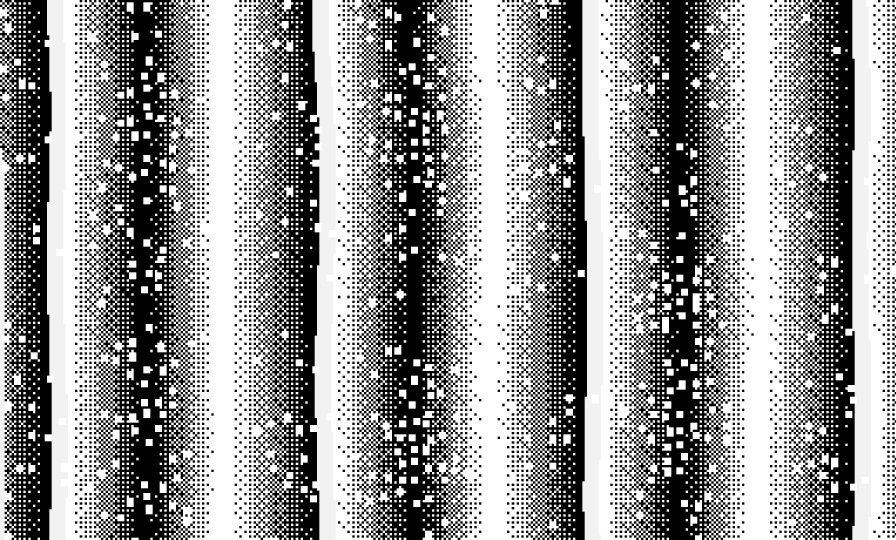
Write a Shadertoy shader that draws this background.

```glsl
// Hanging monochrome folds: a repeating tone profile, shaded by an 8x8 ordered
// dither, with pale wavy seams and square white flecks gathered in the creases.
// All parts sit on a coarse cell grid, which is box filtered for smooth edges.

const float CELLS = 230.0;         // dither cells per canvas height
const float PERIOD = 0.4964;       // fold width, in canvas heights
const float FIRST_SEAM = 0.0915;   // position of the first seam
const float SEAM_WIDTH = 0.06;     // as a share of the fold, like those below
const float CREASE = 0.36;         // darkest line inside a fold
const float RISE_LEFT = 0.30;      // crease to white, leftwards
const float RISE_RIGHT = 0.27;     // crease to white, rightwards
const float RISE_EDGE = 0.34;      // dark seam edge to white
const float FLECK_GRID = 6.0;      // fleck spacing, in dither cells
const float FLECK_SIZE = 3.0;      // fleck side, in dither cells
const float FLECK_BASE = 0.13;     // chance of a fleck away from clusters
const float FLECK_CLUSTER = 0.60;  // added chance inside clusters
const int SAMPLES = 3;             // filter samples per pixel side

const vec3 INK = vec3(0.0);
const vec3 PAPER = vec3(1.0);
const vec3 SEAM = vec3(0.95);

float hash(vec2 p) {
    return fract(sin(dot(p, vec2(127.1, 311.7))) * 43758.55);
}

// Ordered dither thresholds, built up from the 2x2 pattern
float bayer2(vec2 c) {
    c = floor(c);
    return fract(c.x * 0.5 + c.y * c.y * 0.75);
}
float bayer8(vec2 c) {
    return bayer2(c * 0.25) / 16.0 + bayer2(c * 0.5) / 4.0 + bayer2(c) + 1.0 / 128.0;
}

// Fold index in x, position across the fold in y
vec2 foldAt(vec2 p) {
    float index = floor((p.x - FIRST_SEAM + 0.02) / PERIOD);
    float sway = 0.004 * sin(9.0 * p.y + 2.0 * index)
               - 0.007 * smoothstep(0.75, 1.0, p.y);
    float x = (p.x - FIRST_SEAM - sway) / PERIOD;
    return vec2(floor(x), fract(x));
}

float foldTone(float u) {
    float crease = max((CREASE - u) / RISE_LEFT, (u - CREASE) / RISE_RIGHT);
    float edge = (1.0 - u) / RISE_EDGE;
    return min(crease, edge) * 1.1 - 0.06;
}

float bump(float x, float width) {
    return exp(-x * x / (width * width));
}

// Chance of a fleck: two clusters along each crease, fewer by the seam
float fleckChance(vec2 p) {
    vec2 fold = foldAt(p);
    float upper = 0.76 - 0.30 * step(1.5, fold.x);
    float lower = 0.23 - 0.02 * fold.x;
    float along = bump(p.y - upper, 0.13) + bump(p.y - lower, 0.12);
    float across = bump(fold.y - CREASE, 0.15) + 0.4 * bump(fold.y - 0.94, 0.10);
    float open = 0.4 + 0.6 * smoothstep(0.0, 0.12, fold.y);
    return open * (FLECK_BASE + FLECK_CLUSTER * min(along, 1.0) * across
                 + 0.12 * bump(fold.y - CREASE, 0.10));
}

bool isFleck(vec2 cell) {
    // Shift each column of the grid so that no rows line up
    float column = floor(cell.x / FLECK_GRID);
    cell.y += floor(hash(vec2(column, 7.0)) * FLECK_GRID);
    vec2 id = floor(cell / FLECK_GRID);
    vec2 local = cell - id * FLECK_GRID;
    vec2 corner = floor(vec2(hash(id + 3.1), hash(id + 8.7)) * 3.0);
    vec2 size = vec2(FLECK_SIZE, FLECK_SIZE + step(0.8, hash(id + 5.3)));
    vec2 d = local - corner;
    bool inside = all(greaterThanEqual(d, vec2(0.0))) && all(lessThan(d, size));
    return inside && hash(id) < fleckChance((id + 0.5) * FLECK_GRID / CELLS);
}

vec3 scene(vec2 p) {
    vec2 cell = floor(p * CELLS);
    vec2 center = (cell + 0.5) / CELLS;
    if (isFleck(cell)) return PAPER;

    // Bare margin where the first fold swings inward
    float margin = 0.010 * (1.0 - smoothstep(0.68, 0.74, center.y));
    float u = foldAt(center).y;
    if (u < SEAM_WIDTH || center.x < margin) return SEAM;
    return mix(INK, PAPER, step(bayer8(cell), foldTone(u)));
}

void mainImage(out vec4 fragColor, in vec2 fragCoord) {
    vec3 sum = vec3(0.0);
    for (int j = 0; j < SAMPLES; j++)
        for (int i = 0; i < SAMPLES; i++) {
            vec2 offset = (vec2(i, j) + 0.5) / float(SAMPLES) - 0.5;
            sum += scene((fragCoord + offset) / iResolution.y);
        }
    fragColor = vec4(sum / float(SAMPLES * SAMPLES), 1.0);
}
```
